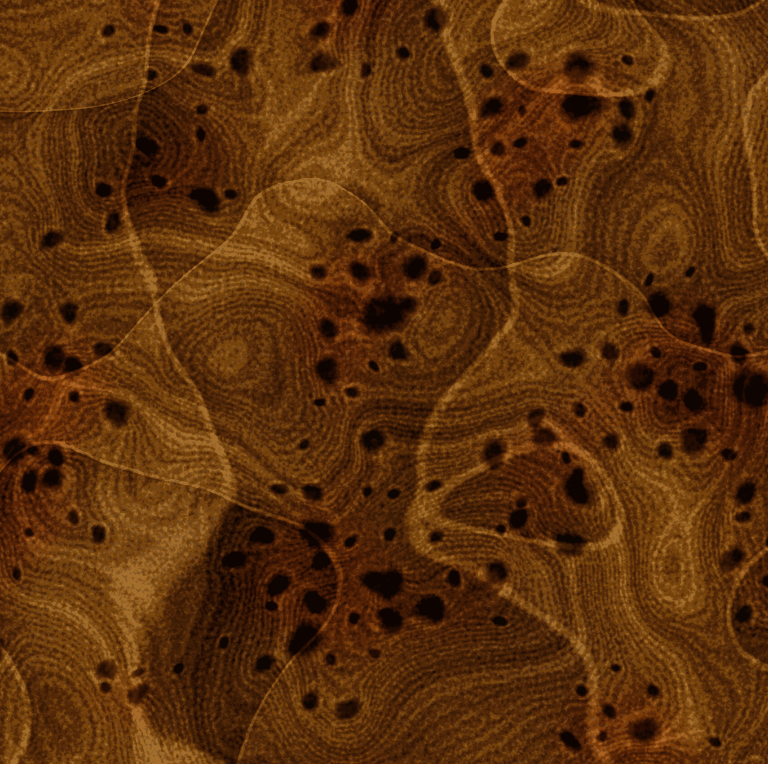
This texture is drawn by a Shadertoy shader. Its source:

```glsl
const vec3 UMBER  = vec3(0.05, 0.018, 0.006);
const vec3 COCOA  = vec3(0.14, 0.05, 0.01);
const vec3 BROWN  = vec3(0.24, 0.11, 0.02);
const vec3 RUSSET = vec3(0.33, 0.16, 0.03);
const vec3 AMBER  = vec3(0.46, 0.26, 0.045);
const vec3 GOLD   = vec3(0.64, 0.43, 0.17);
const vec3 DUST   = vec3(0.44, 0.29, 0.14);

vec2 hash2(vec2 p) {
    vec3 q = fract(p.xyx * vec3(0.1031, 0.1030, 0.0973));
    q += dot(q, q.yzx + 33.33);
    return fract((q.xx + q.yz) * q.zy);
}

float corner(vec2 cell, vec2 f, vec2 o) {
    return dot(hash2(cell + o) * 2.0 - 1.0, f - o);
}

// Gradient noise, roughly -1 to 1
float gnoise(vec2 p) {
    vec2 c = floor(p), f = p - c;
    vec2 u = f * f * f * (f * (f * 6.0 - 15.0) + 10.0);
    float low  = mix(corner(c, f, vec2(0, 0)), corner(c, f, vec2(1, 0)), u.x);
    float high = mix(corner(c, f, vec2(0, 1)), corner(c, f, vec2(1, 1)), u.x);
    return 1.4 * mix(low, high, u.y);
}

float fbm(vec2 p, int octaves) {
    float sum = 0.0, amp = 1.0;
    for (int i = 0; i < octaves; i++) {
        sum += amp * gnoise(p);
        p = mat2(1.6, 1.2, -1.2, 1.6) * p + 7.3;
        amp *= 0.5;
    }
    return sum;
}

vec2 warp(vec2 p, float scale, float amount) {
    return p + amount * vec2(gnoise(p * scale), gnoise(p * scale + 31.7));
}

float clusterField(vec2 p) {
    return gnoise(p * 4.5 + 12.4);
}

// Scattered knots: x = dark core, y = bright rim, z = height that bends the grain
vec3 knots(vec2 p, float cells, vec2 sizes, float threshold, float seed) {
    vec2 g = p * cells, home = floor(g);
    vec3 result = vec3(0);
    for (int j = -1; j <= 1; j++)
    for (int i = -1; i <= 1; i++) {
        vec2 id = home + vec2(i, j);
        vec2 place = hash2(id + seed), shape = hash2(id + seed + 57.0);
        vec2 center = id + 0.5 + (place - 0.5) * 0.7;
        if (clusterField(center / cells) + 0.3 * (shape.y - 0.5) < threshold) continue;
        float size = mix(sizes.x, sizes.y, shape.x * shape.x);
        float angle = 6.283 * place.x;
        vec2 axis = vec2(cos(angle), sin(angle)), v = g - center;
        float d = length(vec2(dot(v, axis), dot(v, vec2(-axis.y, axis.x)) * mix(1.0, 1.45, shape.y))) / size;
        float fade = 1.0 - smoothstep(0.3, 1.1, length(v));
        float rim = (d - 1.4) / 0.25;
        result.x = max(result.x, 1.0 - smoothstep(0.5, 1.2, d));
        result.y = max(result.y, exp(-rim * rim) * fade);
        result.z += size * exp(-0.6 * d) * fade;
    }
    return result;
}

// Thin bright crease with a shadow on one side
float crease(float f, float width) {
    float line = 1.0 - smoothstep(0.3 * width, width, abs(f));
    float shadow = smoothstep(0.0, width, f) * exp(-f * 9.0);
    return 0.24 * line - 0.2 * shadow;
}

vec3 woodRamp(float t) {
    vec3 c = mix(UMBER, COCOA, smoothstep(0.0, 0.16, t));
    c = mix(c, BROWN, smoothstep(0.16, 0.36, t));
    c = mix(c, RUSSET, smoothstep(0.36, 0.55, t));
    c = mix(c, AMBER, smoothstep(0.55, 0.75, t));
    return mix(c, GOLD, smoothstep(0.75, 1.05, t));
}

void mainImage(out vec4 fragColor, in vec2 fragCoord) {
    vec2 p = fragCoord / iResolution.y;
    vec2 flow = warp(warp(p, 3.0, 0.10), 9.0, 0.022);
    vec2 rough = warp(p, 28.0, 0.007);

    // Knots, small in clusters and large here and there
    vec3 small = knots(rough, 18.0, vec2(0.15, 0.38), 0.02, 3.0);
    vec3 large = knots(rough, 9.0, vec2(0.17, 0.34), 0.24, 91.0);
    float core = max(small.x, large.x);
    float rim = max(small.y, large.y) * (1.0 - core);

    // Grain follows the contours of a height field
    float height = fbm(flow * 2.5 + 4.1, 2) + 0.3 * small.z + 0.5 * large.z;
    float phase = 190.0 * height + 1.5 * gnoise(p * 60.0);
    float lines = sin(phase) * (1.0 - smoothstep(1.2, 3.0, fwidth(phase)));
    float bands = gnoise(vec2(height * 13.0, 2.0 * flow.x + 5.0));
    float speckle = fbm(p * 173.0, 2);
    float cluster = clusterField(p);

    // Tone from broad shading to fine speckle
    float tone = 0.61 + 0.24 * fbm(flow * 4.0 + 17.0, 3) - 0.22 * cluster;
    tone += 0.26 * bands + 0.09 * lines * (1.0 - core);
    tone += crease(gnoise(flow * 2.1 + 8.6), 0.016);
    tone += crease(gnoise(flow * 2.7 + 43.2), 0.014);
    tone += rim * (0.1 + 0.25 * gnoise(p * 40.0));
    tone -= core * (0.52 + 0.15 * gnoise(p * 70.0));
    tone += 0.26 * speckle * mix(1.0, 0.5, core);

    // Redder heartwood in the clusters, pale dust on the grain
    vec3 color = woodRamp(clamp(tone, 0.0, 1.1));
    color *= mix(vec3(1), vec3(1.06, 0.88, 0.75), smoothstep(0.0, 0.5, cluster));
    float dust = smoothstep(0.1, 0.45, gnoise(p * 210.0 + 9.0) + 0.3 * gnoise(p * 5.0));
    color = mix(color, DUST, 0.5 * dust * smoothstep(0.4, 0.65, tone));
    fragColor = vec4(color, 1.0);
}
```
